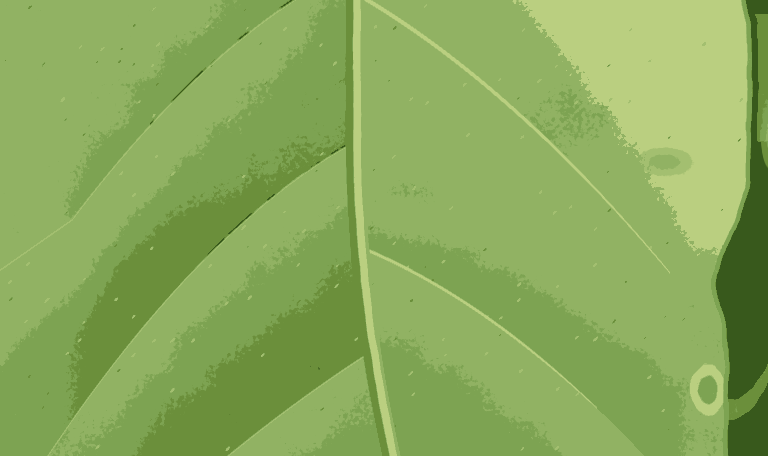
Reproduce this texture procedurally as a Shadertoy shader.

```glsl
// A close view of a leaf: a pale midrib, curved side veins, soft folds of shade.
// Veins are parabolas in x; the gaps between them fill a tone field, which is
// roughened by gradient noise and then cut into a few flat greens.
#define GRAIN 0.58
#define GRAIN_SCALE 105.0
#define CLOUD 0.50
#define CLOUD_SCALE 13.0
#define RIB_X 0.780
#define RIB_WIDTH 0.0085
#define VEIN_WIDTH 0.0042
#define SPECK_CELLS 25.0
#define SPECK_CHANCE 0.17
#define STEP_SOFT 0.07

vec2 hash2(vec2 p) {
    vec3 q = fract(p.xyx * vec3(0.1031, 0.1030, 0.0973));
    q += dot(q, q.yzx + 33.33);
    return fract((q.xx + q.yz) * q.zy);
}

float corner(vec2 cell, vec2 f, vec2 o) {
    return dot(hash2(cell + o) * 2.0 - 1.0, f - o);
}

float gradNoise(vec2 p) {
    vec2 c = floor(p), f = fract(p), w = f * f * f * (f * (f * 6.0 - 15.0) + 10.0);
    return mix(mix(corner(c, f, vec2(0, 0)), corner(c, f, vec2(1, 0)), w.x),
               mix(corner(c, f, vec2(0, 1)), corner(c, f, vec2(1, 1)), w.x), w.y);
}

float fbm(vec2 p) {
    float sum = 0.0, amp = 0.65;
    for (int i = 0; i < 3; i++) {
        sum += amp * gradNoise(p);
        p = p * 2.1 + 17.3;
        amp *= 0.5;
    }
    return sum;
}

float below(float d, float limit) {
    float aa = 0.8 / iResolution.y;
    return 1.0 - smoothstep(limit - aa, limit + aa, d);
}

float parabola(float u, vec3 k) { return k.x - u * (k.y + u * k.z); }

float bump(vec2 p, vec2 center, vec2 radius) {
    vec2 q = (p - center) / radius;
    return exp(-dot(q, q));
}

// Tone levels: 0 deep, 1 olive, 2 mid, 3 light, 4 pale, 5 highlight
vec3 palette(float t) {
    vec3 c = vec3(0.22, 0.35, 0.11);
    vec3 tones[5] = vec3[5](vec3(0.42, 0.56, 0.23), vec3(0.49, 0.64, 0.32),
        vec3(0.57, 0.70, 0.39), vec3(0.64, 0.75, 0.44), vec3(0.73, 0.81, 0.50));
    for (int i = 0; i < 5; i++) {
        float cut = float(i) + 0.5;
        c = mix(c, tones[i], smoothstep(cut - STEP_SOFT, cut + STEP_SOFT, t));
    }
    return c;
}

// Shade between an upper and a lower vein: light on top, olive at the foot
float fold(float y, float top, float foot, float dark, float light) {
    float q = (y - foot) / max(top - foot, 0.02);
    return clamp(1.5 + (q - dark) / (light - dark), 0.9, 3.0);
}

void mainImage(out vec4 fragColor, in vec2 fragCoord) {
    vec2 p = fragCoord / iResolution.y;
    float sag = max(0.0, 0.72 - p.y);
    float rib = p.x - RIB_X - 0.155 * sag * sag;
    float v = p.x - RIB_X, u = -v;
    float cloud = fbm(p * CLOUD_SCALE), grain = fbm(p * GRAIN_SCALE);
    float rough = CLOUD * cloud + GRAIN * grain;

    // Side veins, as heights
    float left1 = max(parabola(u - 0.133, vec3(1.0, 0.65, 0.69)), 0.522 - 0.70 * (u - 0.616));
    float left2 = parabola(u, vec3(0.69, 0.55, 0.70));
    float left3 = parabola(u, vec3(0.206, 0.66, 0.28));
    float right1 = parabola(v, vec3(1.015, 0.58, 0.45));
    float right2 = parabola(v, vec3(0.462, 0.40, 0.52));

    // Tone field of each gap
    float t;
    if (rib < 0.0) {
        float fade = smoothstep(0.52, 0.72, u);
        if (p.y > left1) t = 2.85 - 0.85 * exp(-pow((p.y - left1) / 0.11, 2.0)) * (1.0 - fade);
        else if (p.y > left2) {
            t = fold(p.y, left1, left2, mix(0.08, 0.45, smoothstep(0.05, 0.5, u)), 0.63);
            t = mix(t, max(t, 2.1), fade) - 0.5 * smoothstep(0.2, 0.02, u) * step(2.0, t);
        } else if (p.y > left3) t = mix(fold(p.y, left2, left3, 0.43, 0.72), 2.25, fade);
        else t = 2.75 - 0.6 * smoothstep(0.05, 0.2, left3 - p.y);
    } else if (p.y > right1) {
        t = 3.0 - 0.6 * bump(p, vec2(1.24, 0.74), vec2(0.12, 0.09));
        float w = 1.0 - p.y;
        float glow = min(p.x - 1.13 - w * (0.9 - 0.35 * w), p.y - 0.45) + 0.09 * rough;
        t = mix(t, 5.0 - 2.4 * bump(p, vec2(1.458, 0.645), vec2(0.05, 0.025)), below(-glow, 0.0));
    } else if (p.y > right2) {
        float h = p.y - right2;
        t = clamp(2.5 + (h - 0.04 - 0.27 * v) / 0.1, 1.95, 3.0);
        t = mix(t, 2.7, smoothstep(0.66, 0.76, v));
        t -= 0.5 * bump(p, vec2(0.89, 0.58), vec2(0.08, 0.035));
    } else t = clamp(2.5 - (right2 - p.y - 0.17) / 0.15, 1.95, 2.95);
    t += rough * (t > 3.5 ? 0.5 : 1.0);

    // Scattered dents and pale scratches
    vec2 cell = floor(p * SPECK_CELLS), pick = hash2(cell + 71.0);
    vec2 q = fract(p * SPECK_CELLS) - 0.3 - 0.4 * hash2(cell + 9.0);
    q = vec2(q.x + q.y, q.y - q.x) * 0.707;
    float speck = length(q * vec2(1.0, 2.4)) + 0.16 * grain;
    float chance = SPECK_CHANCE + 0.25 * bump(p, vec2(0.22, 0.9), vec2(0.14, 0.14));
    float mark = below(speck / SPECK_CELLS, (0.06 + 0.1 * pick.y) / SPECK_CELLS) * step(pick.x, chance);
    t = mix(t, pick.y > 0.5 ? 4.0 : 0.7, mark);

    // Thin veins, partly shadowed on the left, bright on the right
    float onLeft = step(rib, 0.0), broken = smoothstep(-0.08, 0.08, cloud);
    float d1 = 0.72 * (p.y - left1), d2 = 0.75 * (p.y - left2), d3 = 0.8 * (p.y - left3);
    t = mix(t, 3.7, onLeft * below(min(abs(d1), min(abs(d2), abs(d3))), 0.002));
    float shadow = min(abs(d1 - 0.003), abs(d2 - 0.003) + 0.002 * step(0.36, u));
    t = mix(t, 0.3, onLeft * broken * below(shadow, 0.0022) * step(u, 0.45));
    float taper1 = VEIN_WIDTH * (1.0 - smoothstep(0.3, 0.72, v) * 0.6);
    float taper2 = VEIN_WIDTH * (0.75 - 0.5 * smoothstep(0.3, 0.6, v));
    float vein = below(abs(p.y - right1) * 0.75, taper1) * step(v, 0.69);
    vein = max(vein, below(abs(p.y - right2) * 0.8, taper2) * step(v, 0.53));
    t = mix(t, 4.8, vein * (1.0 - onLeft));

    // Midrib with a shaded left flank
    t = mix(t, 1.1 + 0.5 * cloud, below(abs(rib + 0.008), 0.014));
    t = mix(t, 2.6, below(abs(rib - 0.012), 0.007));
    t = mix(t, 4.9 + 0.8 * grain, below(abs(rib - 0.003 + 0.004 * cloud), RIB_WIDTH));

    // Ringed blister near the margin
    float ring = length((p - vec2(1.553, 0.147)) / vec2(0.037, 0.060)) + 0.35 * cloud;
    t = mix(t, 4.9 + grain, below((ring - 1.0) * 0.04, 0.0));
    t = mix(t, 2.1 + grain, below((ring - 0.58) * 0.04, 0.0));

    // Margin and the dim growth beyond it
    float margin = mix(1.597, 1.647, smoothstep(0.42, 0.62, p.y)) - 0.028 * exp(-pow((p.y - 0.38) / 0.07, 2.0));
    margin += 0.008 * cloud - 0.25 * max(0.0, p.y - 0.95);
    float outside = p.x - margin;
    t = mix(t, 2.2 + rough, below(-outside, 0.010));
    float back = below(abs(p.y - 0.83), 0.14) * below(0.014 - outside, 0.0) * (1.1 + rough);
    back += 2.0 * bump(p, vec2(1.69, 0.70), vec2(0.018, 0.06));
    float stalk = abs(p.y - 0.10 - 12.0 * pow(max(p.x - 1.60, 0.0), 2.0)) + 0.02 * cloud;
    back = max(back, below(stalk, 0.022) * (1.3 + rough));
    t = mix(back, t, below(outside, 0.0));

    fragColor = vec4(palette(t), 1.0);
}
```
